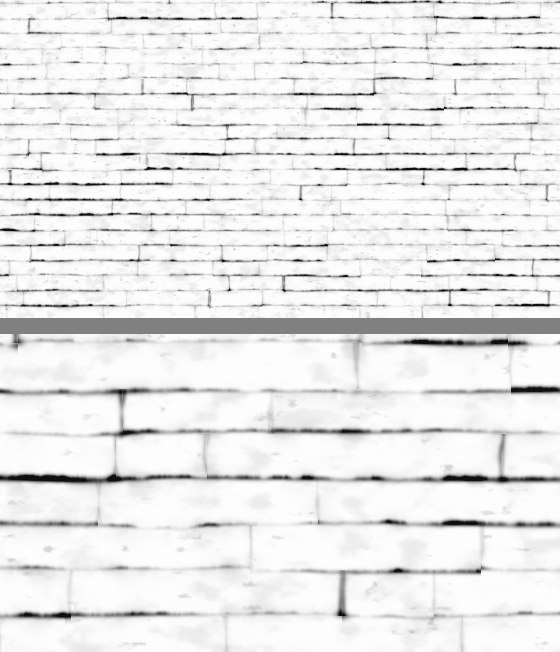
Top: the whole. Bottom: its middle third, enlarged.
Write a WebGL 1 fragment shader that draws this texture map.

```glsl
precision highp float;
// Pale stacked-stone wall: 21 thin courses with uneven, broken dark joints.

#define ROWS 21.0          // courses down the canvas
#define COLS 7.0           // stones across each course
#define ROW_SHIFT 0.2      // vertical offset, in courses
#define STONE_LENGTH 5.26  // mean stone length, in course heights
#define JITTER 0.84        // unevenness of the stone lengths
#define JOINT_WIDTH 0.044  // thinnest joint, in course heights
#define JOINT_SPREAD 0.028 // extra width of the darkest joints
#define SOOT 0.24          // soft grey along the joints
#define SMUDGE 0.07        // stains on the stone faces
#define PAPER 0.992
#define INK 0.06

uniform vec2 u_resolution;

float hash(vec2 p) {
  return fract(sin(dot(p, vec2(127.1, 311.7))) * 43758.5453);
}

float noise(vec2 p) {
  vec2 i = floor(p), f = fract(p);
  f = f * f * (3.0 - 2.0 * f);
  return mix(mix(hash(i), hash(i + vec2(1.0, 0.0)), f.x),
             mix(hash(i + vec2(0.0, 1.0)), hash(i + vec2(1.0, 1.0)), f.x), f.y);
}

float fbm(vec2 p) {
  float sum = 0.0, amp = 0.53;
  for (int i = 0; i < 4; i++) {
    sum += amp * noise(p);
    p = p * 2.03 + 17.3;
    amp *= 0.5;
  }
  return sum;
}

float jointPosition(float cell, float row) {
  return cell + 0.5 + JITTER * (hash(vec2(cell, row)) - 0.5);
}

// Signed distance to the nearest upright joint, its strength, and the stone id.
vec3 course(float x, float row) {
  float u = x / STONE_LENGTH;
  float cell = floor(u);
  float nearest = 1e3, strength = 0.0;
  for (int i = -1; i <= 1; i++) {
    float c = cell + float(i);
    float d = (u - jointPosition(c, row)) * STONE_LENGTH;
    if (abs(d) < abs(nearest)) {
      nearest = d;
      strength = hash(vec2(c + 31.0, row + 7.0));
    }
  }
  return vec3(nearest, strength, cell + step(jointPosition(cell, row), u));
}

// Soft line widened by the pixel size, keeping its total ink.
float softLine(float d, float width, float pixel) {
  float w = sqrt(width * width + 0.3 * pixel * pixel);
  return exp(-d * d / (w * w)) * width / w;
}

void main() {
  vec2 uv = gl_FragCoord.xy / u_resolution;
  vec2 p = uv * vec2(COLS * STONE_LENGTH, ROWS) + vec2(0.0, ROW_SHIFT);
  float pixel = ROWS / u_resolution.y;
  float row = floor(p.y), bed = floor(p.y + 0.5);

  // Bed joints: each stone sits a little off level on a ragged edge
  vec3 above = course(p.x, bed);
  float stone = hash(vec2(above.z, bed + 53.0));
  float ragged = fbm(vec2(p.x * 2.2, bed * 9.7));
  float grain = smoothstep(0.28, 0.75, ragged);
  float level = bed + 0.10 * (stone - 0.5)
              + 0.10 * (noise(vec2(p.x * 0.5, bed * 5.3)) - 0.5)
              + 0.10 * (ragged - 0.5);
  float dy = p.y - level;

  // Darkness varies by stone, along the joint, and deepens at lower left
  vec2 deep = (uv - vec2(0.13, 0.33)) / vec2(0.28, 0.22);
  float run = 0.45 * hash(vec2(above.z + 11.0, bed)) + 0.55 * noise(vec2(p.x * 0.4, bed * 3.7))
            + 0.20 * exp(-dot(deep, deep));
  float depth = smoothstep(0.40, 0.98, run);
  float clot = smoothstep(0.62, 0.82, ragged);
  float bedInk = 0.05 + 0.22 * grain + depth * (0.45 + 0.75 * grain) + 0.40 * clot;
  float ink = bedInk * softLine(dy, JOINT_WIDTH + JOINT_SPREAD * depth, pixel);

  // Upright joints, mostly faint, with a few dark ones
  vec3 side = course(p.x, row);
  float dx = side.x + 0.12 * (noise(vec2(side.z * 3.1, p.y * 2.0)) - 0.5);
  float upright = side.y * side.y * side.y;
  float worn = 0.35 + 0.8 * noise(p * vec2(1.0, 4.0) + 40.0);
  ink += (0.14 + 0.60 * upright * upright) * worn
       * softLine(dx, JOINT_WIDTH + 0.02 * upright, pixel);

  // Dark clots where upright joints meet the beds
  vec2 corner = vec2(above.x, dy) / vec2(0.15, 0.09);
  ink += 0.55 * above.y * above.y * above.y * exp(-dot(corner, corner));

  // Patchy soot around the joints, hanging a little lower than it rises
  float grime = smoothstep(0.35, 0.75, fbm(p * vec2(1.9, 2.6) + 8.0));
  float reach = dy < 0.0 ? 0.14 : 0.10;
  ink += SOOT * grime * (0.35 + 0.5 * grain + 0.4 * depth) * exp(-abs(dy) / reach);
  ink += 0.3 * SOOT * grime * exp(-abs(dx) / 0.15);

  // Faint stains and sparse soft flecks on the faces
  float stain = fbm(p * vec2(1.5, 2.1) + vec2(3.0, 60.0));
  float fleck = fbm(p * vec2(2.4, 3.8) + 90.0);
  ink += SMUDGE * smoothstep(0.50, 0.80, stain);
  ink += 0.16 * smoothstep(0.68, 0.88, fleck);

  gl_FragColor = vec4(vec3(mix(PAPER, INK, clamp(ink, 0.0, 1.0))), 1.0);
}
```
